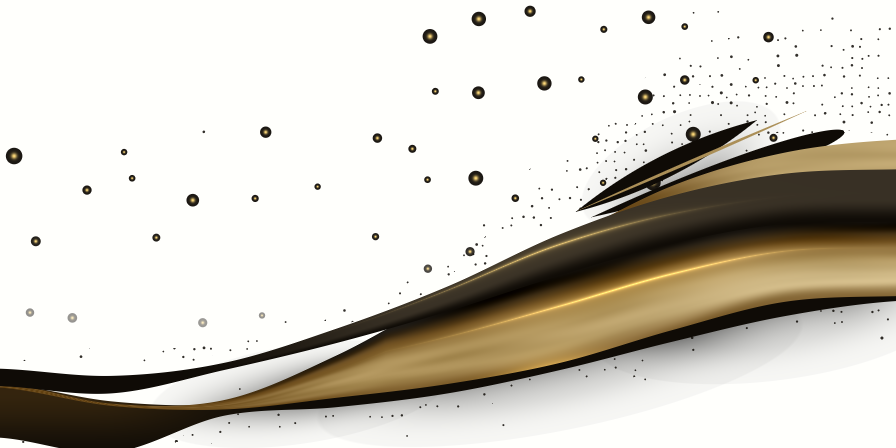
Reproduce this background procedurally as a Shadertoy shader.

```glsl
const vec3 PAPER = vec3(1.0, 1.0, 0.99);
const vec3 INK = vec3(0.06, 0.045, 0.025);
const vec3 CHARCOAL = vec3(0.22, 0.19, 0.145);
const vec3 BRONZE = vec3(0.42, 0.29, 0.1);
const vec3 GOLD = vec3(0.67, 0.56, 0.34);
const vec3 PALE = vec3(0.87, 0.79, 0.6);
const vec3 SPARK = vec3(1.0, 0.85, 0.45);
const float KNOT_GAP = 0.25;
const float ORB_CELL = 0.125;
const float DUST_CELL = 0.021;

// Ribbon edge heights at evenly spaced knots
const float[9] CREST = float[9](.1, .1, .1, .2, .33, .46, .585, .659, .688);
const float[9] DARK_TOP = float[9](.177, .161, .19, .266, .361, .477, .563, .612, .622);
const float[9] DARK_LOW = float[9](.138, .122, .174, .234, .305, .385, .456, .5, .505);
const float[9] GOLD_TOP = float[9](.146, .099, .107, .206, .34, .45, .5, .52, .52);
const float[9] GOLD_LOW = float[9](.135, .094, .086, .112, .143, .19, .263, .326, .339);
const float[9] BASE = float[9](.023, -.01, .072, .091, .122, .174, .237, .294, .328);

// Catmull-Rom spline
float curve(float x, float h[9]) {
  float s = clamp(x / KNOT_GAP, 0.0, 7.999), t = fract(s);
  int i = int(s);
  float a = h[max(i - 1, 0)], b = h[i], c = h[i + 1], d = h[min(i + 2, 8)];
  return b + 0.5 * t * (c - a + t * (2.0 * a - 5.0 * b + 4.0 * c - d + t * (3.0 * (b - c) + d - a)));
}

vec3 hash3(vec2 p) {
  vec3 q = fract(p.xyx * vec3(0.1031, 0.103, 0.0973));
  q += dot(q, q.yxz + 33.33);
  return fract((q.xxy + q.yzz) * q.zyx);
}

float gradientNoise(vec2 p) {
  vec2 i = floor(p), f = fract(p), u = f * f * (3.0 - 2.0 * f);
  float sum = 0.0;
  for (int k = 0; k < 4; k++) {
    vec2 o = vec2(k % 2, k / 2), w = mix(1.0 - u, u, o);
    sum += w.x * w.y * dot(hash3(i + o).xy * 2.0 - 1.0, f - o);
  }
  return sum;
}

float bell(float x, float width) { return exp(-x * x / (width * width)); }

float cover(float d, float px) { return clamp(d / px + 0.5, 0.0, 1.0); }

float band(float y, float low, float high, float px) {
  return cover(y - low, px) * cover(high - y, px);
}

float ellipse(vec2 p, vec2 radius, float angle) {
  float c = cos(angle), s = sin(angle);
  return (1.0 - length(vec2(c * p.x + s * p.y, c * p.y - s * p.x) / radius)) * radius.y;
}

// Signed depth inside a tapered blade
float blade(vec2 p, vec2 a, vec2 b, float width, float taper) {
  vec2 d = b - a, q = p - a;
  float t = dot(q, d) / dot(d, d);
  if (t < 0.0 || t > 1.0) return -1.0;
  return width * t * pow(1.0 - t, taper) - abs(d.x * q.y - d.y * q.x) / length(d);
}

void mainImage(out vec4 fragColor, in vec2 fragCoord) {
  float px = 1.0 / iResolution.y;
  vec2 p = fragCoord * px;
  float crest = curve(p.x, CREST), base = curve(p.x, BASE);
  float darkTop = curve(p.x, DARK_TOP), darkLow = curve(p.x, DARK_LOW);
  float goldTop = curve(p.x, GOLD_TOP), goldLow = curve(p.x, GOLD_LOW);
  vec3 col = PAPER;

  // Translucent shadows
  float near = exp(-min(abs(p.y - base), abs(p.y - crest)) / 0.055);
  vec4 discs = vec4(ellipse(p - vec2(0.67, 0.12), vec2(0.34, 0.11), 0.15),
    ellipse(p - vec2(1.25, 0.17), vec2(0.55, 0.13), 0.2),
    ellipse(p - vec2(1.72, 0.28), vec2(0.4, 0.13), 0.12),
    ellipse(p - vec2(1.52, 0.63), vec2(0.24, 0.11), 0.45));
  for (int i = 0; i < 4; i++)
    col *= 1.0 - cover(discs[i], px) * (0.035 + 0.3 * near * smoothstep(0.0, 0.08, discs[i]));

  // Dust along the ribbon
  vec2 id = floor(p / DUST_CELL);
  vec3 h = hash3(id + 17.0);
  float lift = mix(0.035, 0.18, smoothstep(0.9, 1.7, p.x));
  float density = bell(p.y - darkTop - lift, lift * 0.65) * mix(0.2, 0.75, smoothstep(0.5, 1.9, p.x));
  density = max(density, 0.35 * exp(-abs(p.y - base + 0.02) / 0.025));
  float r = length(p - (id + 0.25 + 0.5 * h.xy) * DUST_CELL);
  col = mix(col, INK, 0.85 * cover(mix(0.0018, 0.0036, h.x * h.y) - r, px) * step(h.z, density));

  // Orbs with glowing cores
  id = floor(p / ORB_CELL);
  h = hash3(id + 5.0);
  vec2 center = (id + 0.5 + 0.64 * (h.xy - 0.5)) * ORB_CELL;
  float ceiling = mix(0.72, 1.1, smoothstep(0.75, 1.1, center.x));
  float present = step(h.z, center.x < 0.85 ? 0.55 : 0.9) * step(center.y, ceiling)
    * step(center.x, 1.76) * step(curve(center.x, DARK_TOP) + 0.04, center.y);
  float radius = mix(0.007, 0.019, pow(fract(h.z * 7.3 + h.x), 2.5));
  r = length(p - center);
  float solid = mix(0.4, 0.95, smoothstep(0.25, 0.5, center.y));
  col = mix(col, mix(INK, SPARK, bell(r, radius * 0.35)), present * solid * cover(radius - r, px));

  // Black blades with a gilded streak
  float blades = max(blade(p, vec2(1.285, 0.527), vec2(1.69, 0.732), 0.1, 1.0),
    blade(p, vec2(1.32, 0.515), vec2(1.885, 0.706), 0.065, 0.5));
  col = mix(col, INK, cover(blades, px));
  col = mix(col, GOLD, cover(blade(p, vec2(1.29, 0.53), vec2(1.8, 0.752), 0.014, 1.0), px));

  // Upper gold fold
  vec3 fold = mix(BRONZE, mix(GOLD, PALE, 0.35), smoothstep(1.35, 1.75, p.x));
  fold += 0.1 * gradientNoise(vec2(p.x * 3.0, (p.y - darkTop) * 45.0));
  col = mix(col, fold, band(p.y, darkTop - 0.01, crest, px) * step(1.25, p.x));

  // Dark underside
  float lobe = smoothstep(0.65, 0.2, p.x) * smoothstep(-0.03, 0.13, p.y);
  col = mix(col, mix(INK, BRONZE, 0.4 * lobe), band(p.y, base, goldLow + 0.01, px));

  // Main gold fold
  float top = mix(goldTop, min(goldTop, darkLow), smoothstep(0.8, 0.9, p.x));
  float v = clamp((top - p.y) / max(top - goldLow, 0.004), 0.0, 1.0);
  vec3 gold = mix(INK, BRONZE, smoothstep(0.0, 0.3, v));
  gold = mix(gold, GOLD, smoothstep(0.18, 0.55, v));
  gold = mix(gold, PALE, 0.75 * smoothstep(0.4, 0.75, v) * smoothstep(0.9, 1.9, p.x));
  gold = mix(gold, BRONZE, 0.75 * smoothstep(0.78, 1.0, v));
  gold = mix(BRONZE, gold, smoothstep(0.35, 0.85, p.x));
  gold += 0.12 * gradientNoise(vec2(p.x * 4.0, v * 7.0));
  float ridge = abs(v - 0.35);
  gold += SPARK * bell(p.x - 1.4, 0.3) * (0.55 * exp(-ridge * 70.0) + 0.2 * exp(-ridge * 10.0));
  gold += SPARK * 0.35 * bell(p.x - 1.22, 0.12) * exp((v - 1.0) * 12.0);
  col = mix(col, gold, band(p.y, goldLow, goldTop, px));

  // Dark fold with a bright crease
  float u = (darkTop - p.y) / (darkTop - darkLow);
  vec3 dark = mix(INK, CHARCOAL, smoothstep(0.4, 0.95, p.x) * smoothstep(1.0, 0.55, u));
  float crease = abs(u - mix(0.15, 0.45, smoothstep(0.95, 1.75, p.x)));
  dark += SPARK * bell(p.x - 1.22, 0.25) * (0.6 * exp(-crease * 32.0) + 0.12 * exp(-crease * 6.0));
  col = mix(col, dark, band(p.y, darkLow, darkTop, px));

  fragColor = vec4(clamp(col, 0.0, 1.0), 1.0);
}
```
